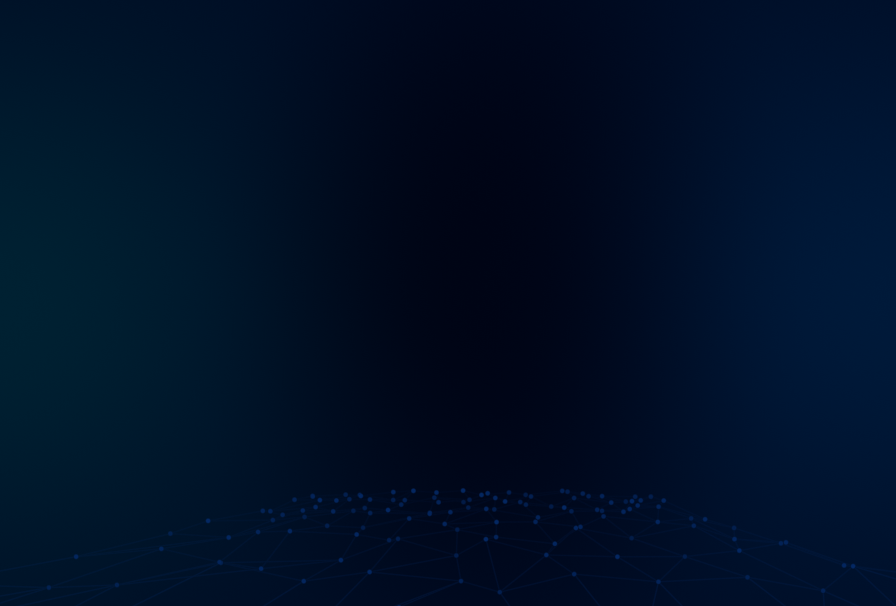
Reproduce this background procedurally as a Shadertoy shader.

```glsl
#define HORIZON 0.25
#define MESH_CENTER 0.53
#define COLUMNS 14
#define ROWS 10
#define COLUMN_STEP 0.1
#define ROW_STEP 0.33
#define NEAR_DEPTH 0.9
#define DOT_RADIUS 0.0038
#define LINE_WIDTH 0.0008
#define LINE_STRENGTH 0.2
#define GLOW_SIZE 0.33

const vec3 CORE = vec3(0.0, 0.006, 0.07);
const vec3 EDGE = vec3(0.0, 0.046, 0.14);
const vec3 TEAL_GLOW = vec3(0.0, 0.083, 0.055);
const vec3 BLUE_GLOW = vec3(0.0, 0.054, 0.085);
const vec3 MESH_BLUE = vec3(0.015, 0.16, 0.40);

float hash(vec2 p) {
    return fract(sin(dot(p, vec2(127.1, 311.7))) * 43758.5453);
}

float glow(vec2 offset) {
    return exp(-dot(offset, offset) / (2.0 * GLOW_SIZE * GLOW_SIZE));
}

float segmentDistance(vec2 p, vec2 a, vec2 b) {
    vec2 ab = b - a;
    float t = clamp(dot(p - a, ab) / dot(ab, ab), 0.0, 1.0);
    return length(p - a - ab * t);
}

// Projects a jittered grid node; the third component is its depth
vec3 meshNode(vec2 id, float aspect) {
    vec3 jitter = vec3(hash(id), hash(id + 17.3), hash(id + 41.9)) - 0.5;
    float depth = NEAR_DEPTH + (id.y + 0.8 * jitter.y) * ROW_STEP;
    float across = (id.x - 0.5 * float(COLUMNS - 1) + 0.7 * jitter.x) * COLUMN_STEP;
    float x = (MESH_CENTER + across / depth) * aspect;
    float y = HORIZON - (HORIZON + 0.05 * jitter.z) / depth;
    return vec3(x, y, depth);
}

float meshLight(vec2 p, float aspect, float pixel) {
    float dots = 0.0;
    float lines = 0.0;
    for (int j = 0; j < ROWS; j++) {
        for (int i = 0; i < COLUMNS; i++) {
            vec2 id = vec2(float(i), float(j));
            vec3 node = meshNode(id, aspect);
            float d = length(p - node.xy);
            float shine = 0.55 + 0.4 * hash(id + 73.1);
            dots = max(dots, shine * (1.0 - smoothstep(DOT_RADIUS - pixel, DOT_RADIUS + pixel, d)));

            // Links to the right, to the row behind and across the cell
            float link = 1.0;
            vec2 side = id + vec2(1.0, 0.0);
            vec2 back = id + vec2(0.0, 1.0);
            if (i < COLUMNS - 1)
                link = min(link, segmentDistance(p, node.xy, meshNode(side, aspect).xy));
            if (j < ROWS - 1)
                link = min(link, segmentDistance(p, node.xy, meshNode(back, aspect).xy));
            if (i < COLUMNS - 1 && j < ROWS - 1 && hash(id + 5.7) > 0.5)
                link = min(link, segmentDistance(p, node.xy, meshNode(id + 1.0, aspect).xy));
            float stroke = 1.0 - smoothstep(0.0, LINE_WIDTH + pixel, link);
            lines = max(lines, stroke / (0.3 + 0.7 * node.z));
        }
    }
    return max(dots, lines * LINE_STRENGTH);
}

void mainImage(out vec4 fragColor, in vec2 fragCoord) {
    vec2 uv = fragCoord / iResolution.xy;
    float aspect = iResolution.x / iResolution.y;
    vec2 p = vec2(uv.x * aspect, uv.y);

    // Dark core between two side glows
    float coreDistance = length((uv - vec2(0.555, 0.55)) * vec2(1.0, 0.42));
    vec3 color = mix(CORE, EDGE, smoothstep(0.02, 0.36, coreDistance));
    color += TEAL_GLOW * glow(p - vec2(0.0, 0.5));
    color += BLUE_GLOW * glow(p - vec2(aspect, 0.51));

    // Dotted floor mesh
    if (uv.y < HORIZON)
        color = mix(color, MESH_BLUE, meshLight(p, aspect, 1.0 / iResolution.y));

    // Fine grain to hide banding
    color += (hash(floor(fragCoord)) - 0.5) / 255.0;
    fragColor = vec4(max(color, 0.0), 1.0);
}
```
